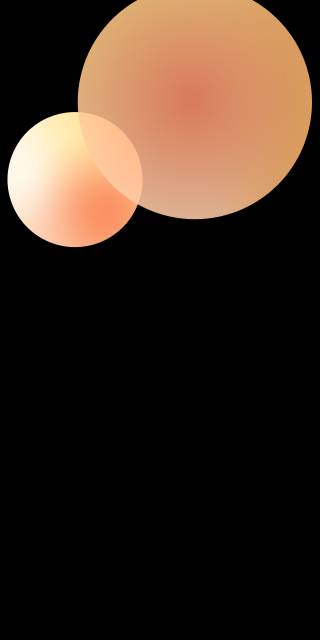
A Shadertoy shader for this background:

```glsl
// Discs as centre x, centre y, radius, in canvas widths
#define LARGE_DISC vec3(0.609, 1.681, 0.366)
#define SMALL_DISC vec3(0.2344, 1.4388, 0.211)
#define LARGE_OPACITY 0.86
#define LARGE_CORE vec2(-0.03, 0.02)
#define SMALL_CORE vec2(0.45, -0.50)
#define SMALL_CORE_REACH 1.35

const vec3 TERRACOTTA = vec3(0.85, 0.49, 0.36);
const vec3 SAND = vec3(0.87, 0.69, 0.45);
const vec3 ROSE = vec3(0.87, 0.69, 0.57);
const vec3 AMBER = vec3(0.85, 0.61, 0.37);
const vec3 CORAL = vec3(0.98, 0.57, 0.39);
const vec3 CREAM = vec3(1.00, 0.97, 0.91);
const vec3 YELLOW = vec3(1.00, 0.91, 0.65);
const vec3 PEACH = vec3(0.99, 0.78, 0.64);

// Position relative to a disc, whose rim lies at length one
vec2 discSpace(vec2 position, vec3 disc) {
    return (position - disc.xy) / disc.z;
}

float discCoverage(vec2 local, vec3 disc, float pixel) {
    float signedDistance = (length(local) - 1.0) * disc.z;
    return clamp(0.5 - signedDistance / pixel, 0.0, 1.0);
}

// Warm core fading to cream on the left, yellow above and peach on the right
vec3 smallDiscColor(vec2 local) {
    float topTint = smoothstep(-0.75, 0.55, local.x + 0.5 * local.y);
    vec3 rim = mix(CREAM, YELLOW, topTint);
    rim = mix(rim, PEACH, smoothstep(0.1, -1.1, local.y) * 0.65);
    float heat = 1.0 - smoothstep(0.0, SMALL_CORE_REACH, distance(local, SMALL_CORE));
    return mix(rim, CORAL, heat);
}

// Terracotta core with a rim that turns from sand to rose and amber
vec3 largeDiscColor(vec2 local) {
    vec3 rim = mix(ROSE, SAND, smoothstep(-1.0, 0.8, local.y));
    rim = mix(rim, AMBER, smoothstep(0.0, 0.95, local.x));
    float spread = clamp((distance(local, LARGE_CORE) - 0.06) / 0.94, 0.0, 1.0);
    return mix(TERRACOTTA, rim, spread);
}

void mainImage(out vec4 fragColor, in vec2 fragCoord) {
    float pixel = 2.0 / iResolution.y;
    vec2 position = fragCoord * pixel;
    vec2 smallLocal = discSpace(position, SMALL_DISC);
    vec2 largeLocal = discSpace(position, LARGE_DISC);

    // Opaque small disc on black
    vec3 color = smallDiscColor(smallLocal) * discCoverage(smallLocal, SMALL_DISC, pixel);

    // Translucent large disc, its colour premultiplied by its opacity
    float cover = discCoverage(largeLocal, LARGE_DISC, pixel);
    color = color * (1.0 - LARGE_OPACITY * cover) + largeDiscColor(largeLocal) * cover;

    fragColor = vec4(min(color, 1.0), 1.0);
}
```
